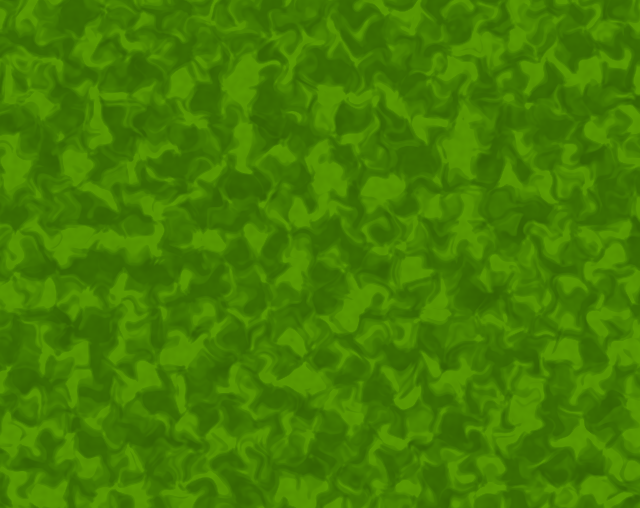
Write a WebGL 1 fragment shader that draws this texture.

```glsl
precision highp float;
// Mottled grass-green camouflage: small soft-edged blobs with flat light tops.
// Warped gradient noise in three octaves is scaled to unit spread, then mapped
// through four greens whose thresholds set the share of each colour.

uniform vec2 u_resolution;

#define BLOB_SCALE 18.0
#define WARP 0.38
#define NOISE_SPREAD 0.25
#define GRAIN 0.022
#define SHADE_DEPTH 0.07
#define DEEP_GREEN vec3(0.222, 0.428, 0.008)
#define LEAF_GREEN vec3(0.253, 0.480, 0.008)
#define FRESH_GREEN vec3(0.290, 0.532, 0.008)
#define LIGHT_GREEN vec3(0.335, 0.590, 0.008)

float hash(vec2 p) {
  return fract(sin(dot(p, vec2(127.1, 311.7))) * 43758.5453);
}

// Unit gradient at a lattice corner, dotted with the offset from it
float corner(vec2 cell, vec2 f, vec2 o) {
  float a = 6.28318 * hash(cell + o);
  return dot(vec2(cos(a), sin(a)), f - o);
}

float gradientNoise(vec2 p) {
  vec2 i = floor(p);
  vec2 f = p - i;
  vec2 u = f * f * f * (f * (f * 6.0 - 15.0) + 10.0);
  float low = mix(corner(i, f, vec2(0.0)), corner(i, f, vec2(1.0, 0.0)), u.x);
  float high = mix(corner(i, f, vec2(0.0, 1.0)), corner(i, f, vec2(1.0)), u.x);
  return mix(low, high, u.y);
}

// Octaves are rotated against each other to hide the lattice
float blobField(vec2 p) {
  mat2 turn = mat2(0.8, 0.6, -0.6, 0.8);
  float sum = 0.0;
  float weight = 1.0;
  for (int k = 0; k < 3; k++) {
    sum += weight * gradientNoise(p);
    p = turn * p * 1.9 + 17.3;
    weight *= 0.58;
  }
  return sum / NOISE_SPREAD;
}

void main() {
  vec2 p = gl_FragCoord.xy / u_resolution.y * BLOB_SCALE;

  // Bend the blobs into hooks and short branches
  vec2 bend = vec2(gradientNoise(p * 1.3 + 31.7), gradientNoise(p * 1.3 + 73.1));
  float z = blobField(p + WARP * 2.0 * bend);

  // Four greens with soft steps between them
  vec3 color = mix(DEEP_GREEN, LEAF_GREEN, smoothstep(-1.3, -0.1, z));
  color = mix(color, FRESH_GREEN, smoothstep(-0.05, 0.6, z));
  color = mix(color, LIGHT_GREEN, smoothstep(0.6, 1.15, z));

  // Faint fine grain and slightly darker hollows
  float grain = gradientNoise(p * 4.3 + 9.2) + gradientNoise(p * 2.6 + 55.4);
  float hollow = smoothstep(0.1, 0.5, gradientNoise(p * 0.8 + 120.6));
  hollow *= 1.0 - smoothstep(-0.8, 0.2, z);
  color *= 1.0 + 2.0 * GRAIN * grain - SHADE_DEPTH * hollow;

  gl_FragColor = vec4(color, 1.0);
}
```
